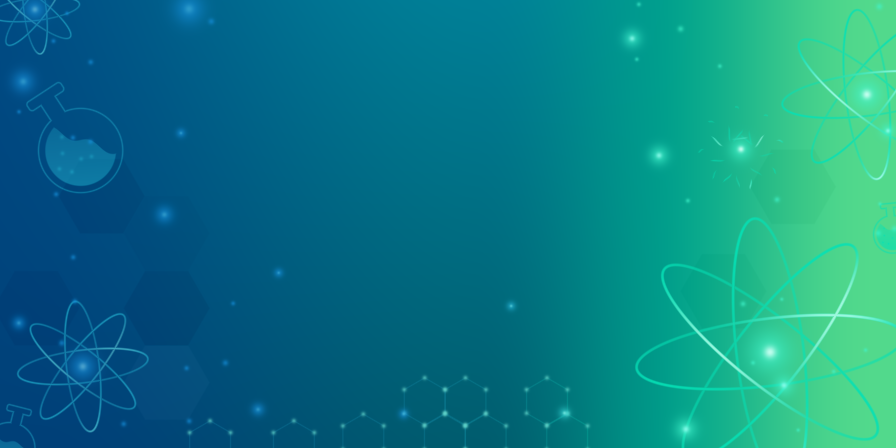
A Shadertoy shader for this background:

```glsl
// Science backdrop: a blue to teal to green gradient with line-art atoms,
// flasks, hexagon tiles and soft glowing particles. All shapes are distance
// functions in units of canvas height (x runs 0..2, y runs 0..1).

vec2 hash2(float n) {
    vec3 q = fract(n * vec3(.1031, .1030, .0973));
    q += dot(q, q.yzx + 33.33);
    return fract((q.xx + q.yz) * q.zy);
}

mat2 rot(float a) { return mat2(cos(a), -sin(a), sin(a), cos(a)); }

// Antialiased coverage of a filled shape
float fill(float d) {
    float px = 1. / iResolution.y;
    return 1. - smoothstep(-px, px, d);
}

float stroke(float d, float halfWidth) { return fill(abs(d) - halfWidth); }

float box(vec2 p, vec2 b) {
    vec2 d = abs(p) - b;
    return length(max(d, 0.)) + min(max(d.x, d.y), 0.);
}

// Hexagon with flat top; swap x and y for a pointed top
float hexagon(vec2 p, float apothem) {
    p = abs(p);
    return max(p.y, p.x * .866 + p.y * .5) - apothem;
}

float glow(vec2 p, float r) { return exp(-dot(p, p) / (r * r)); }

vec3 background(vec2 p) {
    vec3 top = mix(vec3(0, .28, .51), vec3(0, .50, .59), smoothstep(-.2, 1.1, p.x));
    vec3 bottom = mix(vec3(0, .25, .47), vec3(0, .36, .43), smoothstep(.1, 1.1, p.x));
    vec3 col = mix(bottom, top, p.y);
    col = mix(col, vec3(0, .64, .55), smoothstep(1.06, 1.6, p.x));
    return mix(col, vec3(.32, .85, .55), smoothstep(1.45, 1.95, p.x));
}

// Four crossed orbits: x is line coverage, y is the bright streaks
vec2 atom(vec2 p, float r, bool dashed) {
    vec2 ink = vec2(0), axes = r * vec2(1, .25);
    for (int i = 0; i < 4; i++) {
        vec2 q = rot(.12 + .785 * float(i)) * p, e = q / axes;
        float k = length(e);
        float d = k * (k - 1.) / max(length(e / axes), .001);
        float t = atan(e.y, e.x);
        float line = stroke(d, .0008 + .007 * r);
        if (dashed) line *= .7 * smoothstep(.5, .9, sin(5. * t + float(i)));
        float streak = pow(.5 + .5 * cos(t - 1. + 2. * float(i)), 14.);
        ink = max(ink, line * vec2(.6 + .4 * sin(t + 1.) * sin(t + 1.), streak));
    }
    return ink;
}

// Round flask of radius r: x is the outline, y is the liquid
vec2 flask(vec2 p, float r, float tilt) {
    vec2 u = p / r, q = rot(tilt) * u;
    float d = min(length(q) - 1., box(q - vec2(0, 1.2), vec2(.2, .4)));
    d = min(d, box(q - vec2(0, 1.53), vec2(.4, .04)) - .08);
    float surface = .25 - .35 * u.x + .08 * sin(7. * u.x);
    float liquid = fill(r * max(length(u) - .84, u.y - surface));
    float bubbles = 0.;
    for (int i = 0; i < 10; i++)
        bubbles += glow(u - 1.2 * (hash2(float(i) + 70.) - .5), .05);
    return vec2(stroke(d * r, .0015), liquid * (.65 - .25 * u.y + .4 * bubbles));
}

void mainImage(out vec4 fragColor, in vec2 fragCoord) {
    vec2 p = fragCoord / iResolution.y;
    p.x *= 2. * iResolution.y / iResolution.x;
    vec3 col = background(p);
    float green = smoothstep(.9, 1.5, p.x);
    vec3 lineColor = mix(vec3(.10, .60, .74), vec3(.02, .88, .71), green);
    vec3 glowColor = mix(vec3(.08, .56, .86), vec3(.25, .96, .80), green);

    // Flat hexagon tiles: centre and tone
    vec3 tiles[7] = vec3[](vec3(.227, .562, -.025), vec3(.372, .479, -.01),
        vec3(.372, .312, -.025), vec3(.372, .146, .018), vec3(.081, .312, -.018),
        vec3(1.77, .583, -.02), vec3(1.615, .35, -.015));
    for (int i = 0; i < 7; i++)
        col += tiles[i].z * fill(hexagon(p - tiles[i].xy, .083));

    // Outlined molecule cells with dots on the corners
    vec2 cells[9] = vec2[](vec2(.948, .104), vec2(1.039, .104), vec2(1.221, .104),
        vec2(.811, .023), vec2(.993, .023), vec2(1.084, .023), vec2(1.266, .023),
        vec2(.469, .008), vec2(.656, .008));
    for (int i = 0; i < 9; i++) {
        vec2 q = p - cells[i];
        float a = mod(atan(q.y, q.x), 1.0472) - .5236;
        float corner = glow(length(q) * vec2(cos(a), sin(a)) - vec2(.0527, 0), .005);
        col = mix(col, lineColor, .28 * stroke(hexagon(q.yx, .0456), .001));
        col = mix(col, vec3(.4, .85, .8), .6 * corner);
    }

    // Flasks: centre, radius, tilt
    vec4 flasks[3] = vec4[](vec4(.18, .664, .094, .58), vec4(.021, 0, .057, -.25),
        vec4(1.992, .477, .042, .1));
    for (int i = 0; i < 3; i++) {
        vec2 ink = flask(p - flasks[i].xy, flasks[i].z, flasks[i].w);
        col = mix(col, lineColor, min(.75 * ink.y + .6 * ink.x, 1.));
    }

    // Atoms with glowing cores: centre, radius
    vec3 atoms[5] = vec3[](vec3(1.719, .214, .3), vec3(1.935, .789, .19),
        vec3(.185, .182, .146), vec3(.078, .979, .1), vec3(1.654, .667, .095));
    for (int i = 0; i < 5; i++) {
        vec2 q = p - atoms[i].xy;
        float r = atoms[i].z;
        vec2 ink = atom(q, r, i == 4);
        col = mix(col, lineColor, .9 * ink.x);
        col = mix(col, vec3(.75, 1, .92), .8 * ink.y * (.3 + .7 * green));
        col = mix(col, glowColor, .65 * glow(q, .015 + .1 * r));
        col = mix(col, vec3(.8, 1, .95), (.3 + .6 * green) * glow(q, .004 + .03 * r));
    }

    // Large particles: centre, radius
    vec3 lights[15] = vec3[](vec3(.052, .818, .024), vec3(.422, .98, .033),
        vec3(.367, .521, .019), vec3(.404, .703, .01), vec3(1.471, .653, .021),
        vec3(1.411, .914, .02), vec3(1.75, .14, .022), vec3(1.531, .042, .024),
        vec3(1.26, .078, .013), vec3(.901, .076, .011), vec3(1.141, .317, .01),
        vec3(.622, .391, .01), vec3(.576, .086, .014), vec3(.042, .279, .014),
        vec3(1.982, .708, .016));
    for (int i = 0; i < 15; i++) {
        vec2 q = p - lights[i].xy;
        col = mix(col, glowColor, .65 * glow(q, lights[i].z));
        col = mix(col, vec3(.6, 1, .95), (.2 + .5 * green) * glow(q, lights[i].z * .3));
    }

    // Fine dust, gathered at both sides
    for (int i = 0; i < 32; i++) {
        vec2 h = hash2(float(i) + 11.);
        vec2 at = vec2(h.x * .62 + 1.38 * float(i % 2), h.y);
        col = mix(col, glowColor, .6 * glow(p - at, .004 + .003 * fract(h.x * 17.)));
    }
    fragColor = vec4(col, 1);
}
```
